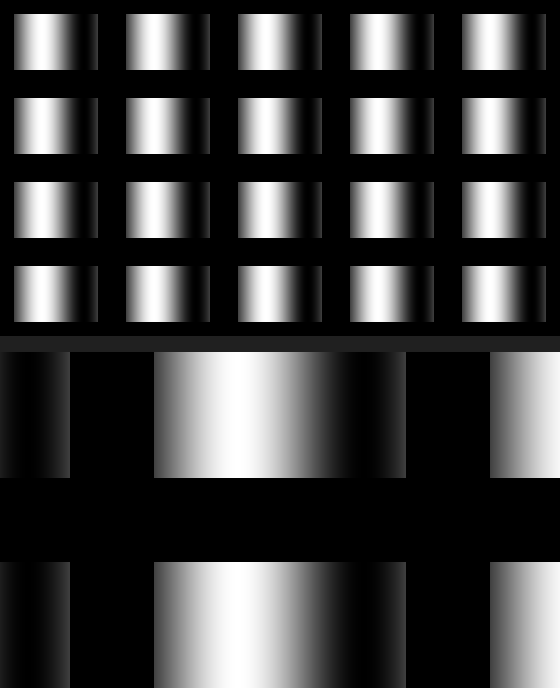
Top: the whole. Bottom: its middle third, enlarged.
This pattern is drawn by a Shadertoy shader. Its source:

```glsl
// Coverage of a centred box, softened over one pixel
float boxMask(vec2 p, vec2 halfSize, vec2 pixel) {
    vec2 inside = clamp((halfSize - abs(p)) / pixel + 0.5, 0.0, 1.0);
    return inside.x * inside.y;
}

void mainImage(out vec4 fragColor, in vec2 fragCoord) {
    // Five by four cells, each centred on zero
    vec2 repeats = vec2(5.0, 4.0);
    vec2 cell = fract(fragCoord / iResolution.xy * repeats) - 0.5;

    vec2 halfSize = vec2(0.375, 1.0 / 3.0);
    float mask = boxMask(cell, halfSize, repeats / iResolution.xy);

    // One full cosine wave across the box, brightest a third of the way in
    float across = cell.x / (2.0 * halfSize.x) + 0.5;
    float sheen = 0.5 + 0.5 * cos(6.28319 * (across - 1.0 / 3.0));

    fragColor = vec4(vec3(sheen * mask), 1.0);
}
```
